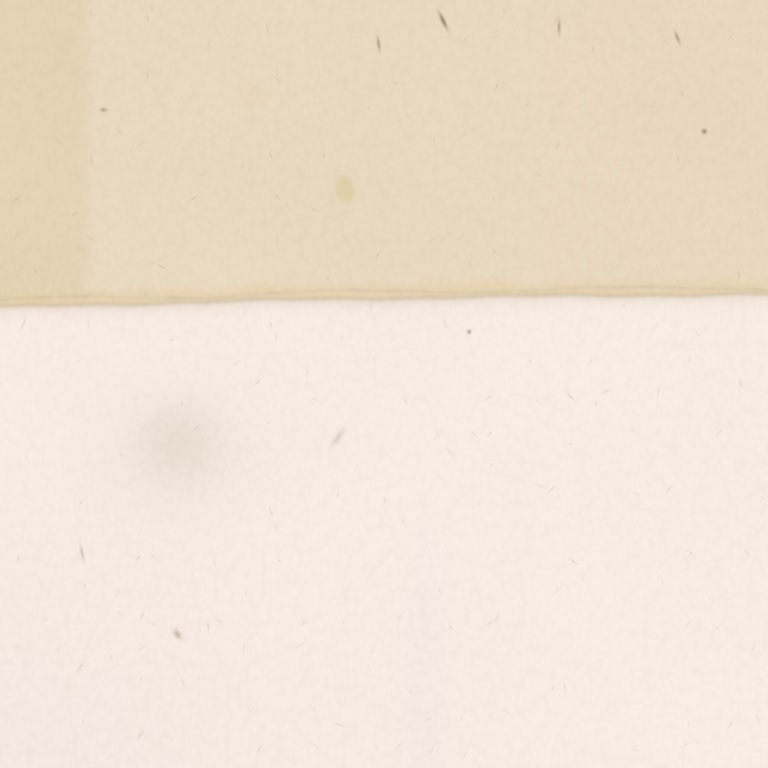
Write a WebGL 2 fragment shader that draws this texture.

```glsl
#version 300 es
precision highp float;
uniform vec2 u_resolution;
out vec4 fragColor;

const vec3 SHEET = vec3(0.970, 0.922, 0.892);
const vec3 CARD = vec3(0.914, 0.848, 0.755);
const vec3 CARD_BAND = vec3(0.892, 0.826, 0.705);
const vec3 RIM = vec3(0.902, 0.812, 0.660);
const vec3 SHADOW = vec3(0.760, 0.705, 0.600);
const vec3 SMUDGE = vec3(0.890, 0.850, 0.795);
const vec3 STAIN = vec3(0.855, 0.790, 0.610);
const vec3 FLECK = vec3(0.560, 0.490, 0.390);

vec2 hash2(vec2 p) {
    vec3 q = fract(vec3(p.xyx) * vec3(0.1031, 0.1030, 0.0973));
    q += dot(q, q.yzx + 33.33);
    return fract((q.xx + q.yz) * q.zy);
}

// Distance to the nearest scattered point, centred near zero
float cellular(vec2 p) {
    vec2 cell = floor(p), f = fract(p);
    float nearest = 2.0;
    for (int j = -1; j <= 1; j++) {
        for (int i = -1; i <= 1; i++) {
            vec2 o = vec2(i, j);
            nearest = min(nearest, length(o + hash2(cell + o) - f));
        }
    }
    return nearest - 0.45;
}

float waves(vec2 p) {
    float sum = 0.0, amp = 0.5;
    for (int i = 0; i < 4; i++) {
        sum += amp * sin(p.x + 1.7 * sin(p.y)) * cos(p.y * 0.9 + 1.3 * sin(p.x * 0.8));
        p = mat2(1.5, 1.1, -1.1, 1.5) * p + 2.3;
        amp *= 0.6;
    }
    return sum;
}

// Soft tilted ellipse
float blob(vec2 p, vec2 center, vec2 radius, float tilt) {
    float c = cos(tilt), s = sin(tilt);
    vec2 d = mat2(c, -s, s, c) * (p - center) / radius;
    return exp(-dot(d, d));
}

// Sparse fibres, at most one per cell
float fibres(vec2 p, float scale, float density) {
    vec2 cell = floor(p * scale);
    vec2 h = hash2(cell + 17.0), k = hash2(cell + 71.0);
    vec2 center = (cell + 0.25 + 0.5 * h) / scale;
    vec2 radius = vec2(0.0013, mix(0.002, 0.006, k.y));
    return step(k.x, density) * blob(p, center, radius, (h.x - 0.5) * 2.4);
}

// Height of the torn lower edge of the card
float edgeHeight(float x) {
    float arc = 0.600 + 0.032 * x - 0.015 * x * x;
    return arc + 0.0012 * sin(x * 19.0 + 1.0) + 0.0006 * sin(x * 61.0);
}

vec3 cardColor(vec2 p, float above) {
    float band = 1.0 - smoothstep(0.100, 0.126, p.x + 0.004 * waves(p * 30.0));
    vec3 c = mix(CARD, CARD_BAND, band);
    c += vec3(0.007, 0.006, 0.006) * waves(p * 9.0);
    c += vec3(-0.004, -0.004, -0.010) * smoothstep(0.45, 1.0, p.x);
    float warm = 1.0 - smoothstep(0.008, 0.026, above + 0.006 * waves(p * vec2(45.0, 12.0)));
    c = mix(c, RIM, 0.60 * warm);
    float crease = exp(-pow((above - 0.008 - 0.003 * sin(p.x * 17.0)) / 0.0025, 2.0));
    c = mix(c, SHADOW, crease * (0.22 + 0.20 * waves(p.xx * 24.0)));
    float stain = blob(p, vec2(0.449, 0.754), vec2(0.013, 0.018), 0.1);
    c = mix(c, STAIN, 0.65 * smoothstep(0.15, 0.65, stain));
    return mix(c, STAIN, 0.22 * blob(p, vec2(0.330, 0.878), vec2(0.015), 0.0));
}

vec3 sheetColor(vec2 p, float below) {
    vec3 c = SHEET + vec3(0.004, 0.005, 0.006) * waves(p * 8.0);
    c += vec3(-0.012, -0.014, -0.008) * blob(p, vec2(0.0), vec2(0.35, 0.22), 0.0);
    c += vec3(-0.006, -0.008, 0.002) * blob(p, vec2(0.555, 0.1), vec2(0.025, 0.22), 0.0);
    c = mix(c, SMUDGE, 0.25 * blob(p, vec2(0.230, 0.412), vec2(0.105, 0.095), 0.0));
    c = mix(c, SMUDGE, 0.70 * blob(p, vec2(0.233, 0.422), vec2(0.050, 0.046), 0.0));
    return mix(c, SHADOW, 0.40 * exp(-below / 0.007));
}

// Larger marks that stand out from the scattered fibres
float marks(vec2 p) {
    float m = 0.85 * blob(p, vec2(0.577, 0.973), vec2(0.0025, 0.011), 0.45);
    m += 0.55 * blob(p, vec2(0.493, 0.943), vec2(0.0022, 0.009), 0.15);
    m += 0.50 * blob(p, vec2(0.728, 0.965), vec2(0.0020, 0.009), 0.0);
    m += 0.55 * blob(p, vec2(0.882, 0.951), vec2(0.0022, 0.008), 0.4);
    m += 0.75 * blob(p, vec2(0.917, 0.829), vec2(0.0032), 0.0);
    m += 0.55 * blob(p, vec2(0.135, 0.857), vec2(0.0040, 0.0025), 0.0);
    m += 0.60 * blob(p, vec2(0.611, 0.568), vec2(0.0027), 0.0);
    m += 0.45 * blob(p, vec2(0.231, 0.174), vec2(0.0040, 0.006), 0.7);
    m += 0.25 * blob(p, vec2(0.440, 0.430), vec2(0.0040, 0.012), -0.6);
    return m + 0.30 * blob(p, vec2(0.107, 0.280), vec2(0.0022, 0.010), 0.2);
}

void main() {
    vec2 p = gl_FragCoord.xy / u_resolution;
    float above = p.y - edgeHeight(p.x);
    float onCard = smoothstep(-0.003, 0.003, above);
    vec3 color = mix(sheetColor(p, max(-above, 0.0)), cardColor(p, max(above, 0.0)), onCard);

    // Dark lip along the edge
    color = mix(color, SHADOW, 0.32 * exp(-pow(above / 0.0035, 2.0)));

    // Paper grain
    float grain = 0.020 * cellular(p * vec2(125.0, 95.0)) + 0.014 * cellular(p * 58.0 + 9.0);
    color -= grain * mix(vec3(0.7, 0.9, 1.0), vec3(0.8, 0.85, 1.0), onCard);

    // Fibres and specks
    float fleck = 0.16 * fibres(p, 13.0, 0.32) + 0.10 * fibres(p + 0.37, 24.0, 0.22);
    color = mix(color, FLECK, clamp(fleck + marks(p), 0.0, 1.0));
    fragColor = vec4(color, 1.0);
}
```
